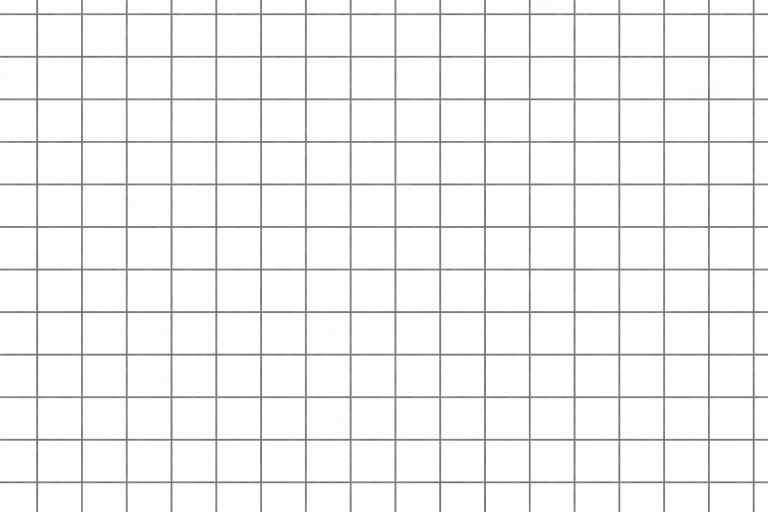
This pattern is drawn by a Shadertoy shader. Its source:

```glsl
// Ruled grid of thin grey lines on white paper, about 17 cells by 12.
// Each line is a box-filtered stripe repeated with round(); value noise
// gives the ink a slightly uneven tone and the paper very faint smudges.

const vec2 PITCH      = vec2(0.05831, 0.08311);  // cell size, share of canvas
const vec2 FIRST_LINE = vec2(0.0484, 0.0580);    // from the lower left
const vec2 LINE_WIDTH = vec2(0.00245, 0.00367);
const vec3 PAPER = vec3(1.0);
const vec3 INK   = vec3(0.50);

float hash(vec2 p) {
    return fract(sin(dot(p, vec2(127.1, 311.7))) * 43758.5453);
}

float valueNoise(vec2 p) {
    vec2 cell = floor(p);
    vec2 f = fract(p);
    f = f * f * (3.0 - 2.0 * f);
    float low  = mix(hash(cell), hash(cell + vec2(1.0, 0.0)), f.x);
    float high = mix(hash(cell + vec2(0.0, 1.0)), hash(cell + vec2(1.0, 1.0)), f.x);
    return mix(low, high, f.y);
}

// Share of a pixel covered by a stripe at signed distance d, per axis
vec2 stripeCoverage(vec2 d, vec2 width, vec2 pixel) {
    vec2 upper = min(d + 0.5 * pixel, 0.5 * width);
    vec2 lower = max(d - 0.5 * pixel, -0.5 * width);
    return clamp((upper - lower) / pixel, 0.0, 1.0);
}

// Tone offset of one line: a shade of its own plus grain along its length
float inkTone(float lineId, float along, float seed) {
    float shade = hash(vec2(lineId, seed)) - 0.5;
    float grain = valueNoise(vec2(along * 90.0, lineId * 7.0 + seed)) - 0.5;
    return 0.03 * shade + 0.07 * grain;
}

vec3 paperColor(vec2 p) {
    float smudge = valueNoise(p * vec2(9.0, 6.0)) * valueNoise(p * vec2(42.0, 28.0) + 17.0);
    return PAPER - 0.014 * smudge;
}

void mainImage(out vec4 fragColor, in vec2 fragCoord) {
    vec2 p = fragCoord / iResolution.xy;
    vec2 pixel = 1.0 / iResolution.xy;

    // Nearest vertical (x) and horizontal (y) line
    vec2 lineId = round((p - FIRST_LINE) / PITCH);
    vec2 d = p - FIRST_LINE - lineId * PITCH;
    vec2 coverage = stripeCoverage(d, LINE_WIDTH, pixel);

    // Ink both directions over the paper
    vec3 color = paperColor(p);
    vec3 verticalInk = INK + inkTone(lineId.x, p.y, 3.0);
    vec3 horizontalInk = INK + inkTone(lineId.y, p.x * 1.5, 11.0);
    vec3 inked = mix(color, verticalInk, coverage.x);
    color = min(inked, mix(color, horizontalInk, coverage.y));

    // Slightly darker where lines cross
    color -= 0.05 * coverage.x * coverage.y;
    fragColor = vec4(color, 1.0);
}
```
